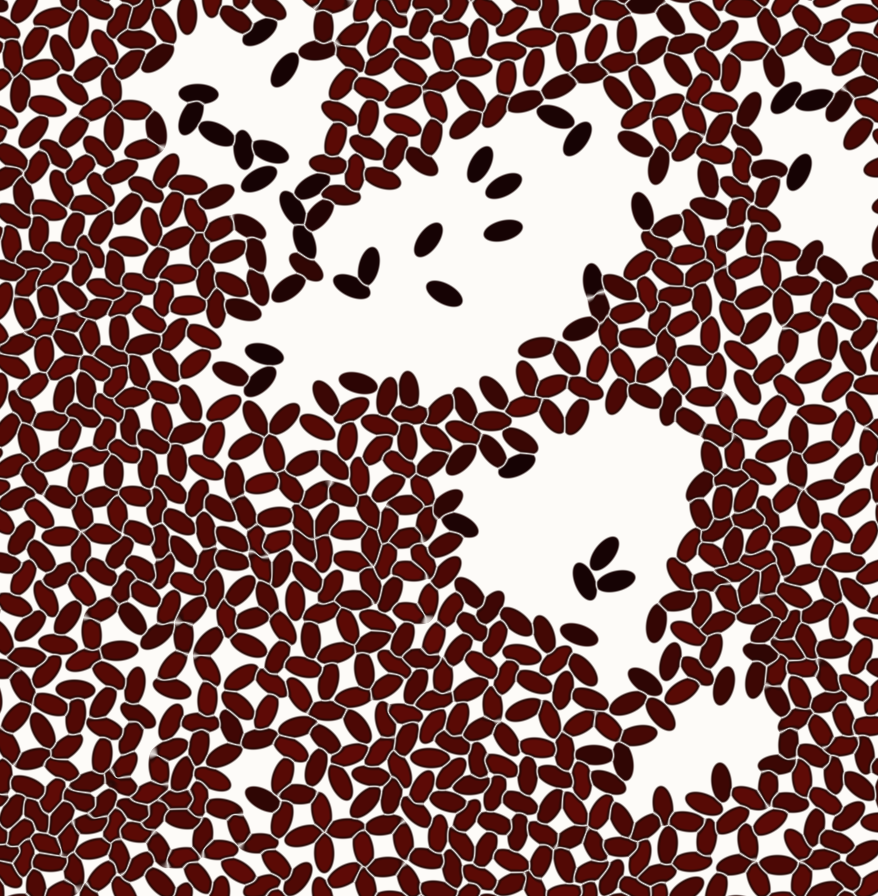
This pattern is drawn by a Shadertoy shader. Its source:

```glsl
#define PITCH 0.0312      // grain spacing, in canvas heights
#define HALF_LENGTH 0.715 // grain half axes, in spacings
#define HALF_WIDTH 0.362
#define TWIST 1.1         // random turn of each grain, radians
#define JITTER 0.34
#define SHEAR 0.65        // slow bending of the rows
#define SEAM 0.025        // gap where grains touch
#define VOID_SPACING 9.0  // clearing spacing, in grain spacings
#define VOID_RADIUS 0.48
#define STRAYS 0.22       // share of grains left in clearings
#define SOFTNESS 0.045

const vec3 PAPER = vec3(0.992, 0.984, 0.972);
const vec3 HUSK = vec3(0.335, 0.037, 0.020);
const vec3 LONE_HUSK = vec3(0.085, 0.012, 0.014);
const vec3 RIM = vec3(0.150, 0.030, 0.030);

vec3 hash3(vec2 p) {
    vec3 q = fract(p.xyx * vec3(0.1031, 0.1030, 0.0973));
    q += dot(q, q.yxz + 33.33);
    return fract((q.xxy + q.yzz) * q.zyx);
}

mat2 rotation(float angle) {
    float c = cos(angle), s = sin(angle);
    return mat2(c, s, -s, c);
}

// Centre (xy) and heading (z) before neighbours push apart
vec3 seat(vec2 id) {
    vec3 h = hash3(id);
    vec2 bend = SHEAR * sin(id.yx * vec2(0.53, 0.47) + 1.3 * sin(id * 0.19));
    float checker = mod(id.x + id.y, 2.0) * 1.5708;
    float drift = 1.6 * sin(id.x * 0.21 + 1.0) + 1.6 * sin(id.y * 0.24 + id.x * 0.09);
    return vec3(id + 0.5 + bend + JITTER * (h.xy - 0.5), checker + drift + TWIST * (h.z - 0.5));
}

// Extent of a grain along a direction: mean of support and polar radius
float reach(float heading, vec2 dir) {
    float c = dot(dir, vec2(cos(heading), sin(heading)));
    float c2 = c * c, s2 = 1.0 - c2;
    float a2 = HALF_LENGTH * HALF_LENGTH, b2 = HALF_WIDTH * HALF_WIDTH;
    return 0.5 * (sqrt(a2 * c2 + b2 * s2) + inversesqrt(c2 / a2 + s2 / b2));
}

// One relaxation step against the eight neighbours
vec2 relaxedCentre(vec2 id, vec3 grain) {
    vec2 push = vec2(0.0);
    for (int j = -1; j <= 1; j++)
    for (int i = -1; i <= 1; i++) {
        if (i == 0 && j == 0) continue;
        vec3 other = seat(id + vec2(i, j));
        vec2 away = grain.xy - other.xy;
        float dist = max(length(away), 0.001);
        away /= dist;
        push += away * max(reach(grain.z, away) + reach(other.z, away) - dist, 0.0);
    }
    return grain.xy + clamp(0.42 * push, -0.4, 0.4);
}

// Cellular noise: positive inside the clearings
float clearing(vec2 p) {
    p = p / VOID_SPACING + 0.13 * sin(p.yx * 0.7 + vec2(0.0, 2.0));
    vec2 cell = floor(p);
    float depth = -1.0;
    for (int j = -1; j <= 1; j++)
    for (int i = -1; i <= 1; i++) {
        vec2 id = cell + vec2(i, j);
        vec3 h = hash3(id + 57.0);
        depth = max(depth, VOID_RADIUS * h.z - length(p - id - h.xy));
    }
    return depth;
}

float ellipseDistance(vec2 p) {
    vec2 axes = vec2(HALF_LENGTH, HALF_WIDTH);
    vec2 q = p / axes;
    float k = length(q);
    return k * (k - 1.0) / max(length(q / axes), 0.0001);
}

void mainImage(out vec4 fragColor, in vec2 fragCoord) {
    vec2 p = rotation(0.45) * (fragCoord / iResolution.y) / PITCH + 80.0;
    vec2 cell = floor(p);

    // Nearest two grains around this point
    float nearest = 9.0, second = 9.0, tone = 1.0, lone = 0.0;
    for (int j = -2; j <= 2; j++)
    for (int i = -2; i <= 2; i++) {
        vec2 id = cell + vec2(i, j);
        vec3 grain = seat(id);
        if (length(p - grain.xy) > 1.5) continue;
        vec3 h = hash3(id + 311.0);
        float depth = clearing(grain.xy);
        if (depth + 0.05 * (h.x - 0.5) > 0.0 && h.y > STRAYS) continue;
        vec2 centre = relaxedCentre(id, grain);
        float d = ellipseDistance(rotation(-grain.z) * (p - centre));
        if (d < nearest) {
            second = nearest;
            nearest = d;
            tone = 0.88 + 0.24 * h.z;
            lone = smoothstep(-0.14, 0.12, depth);
        } else second = min(second, d);
    }

    // Trim contacts, then shade husk and darker rim
    float edge = max(nearest, 0.5 * (nearest - second) + SEAM);
    float aa = max(SOFTNESS, 0.8 / (iResolution.y * PITCH));
    vec3 husk = mix(HUSK * tone, LONE_HUSK, lone);
    husk = mix(husk, min(RIM, husk), smoothstep(-0.13, -0.02, edge));
    fragColor = vec4(mix(husk, PAPER, smoothstep(-aa, aa, edge)), 1.0);
}
```
